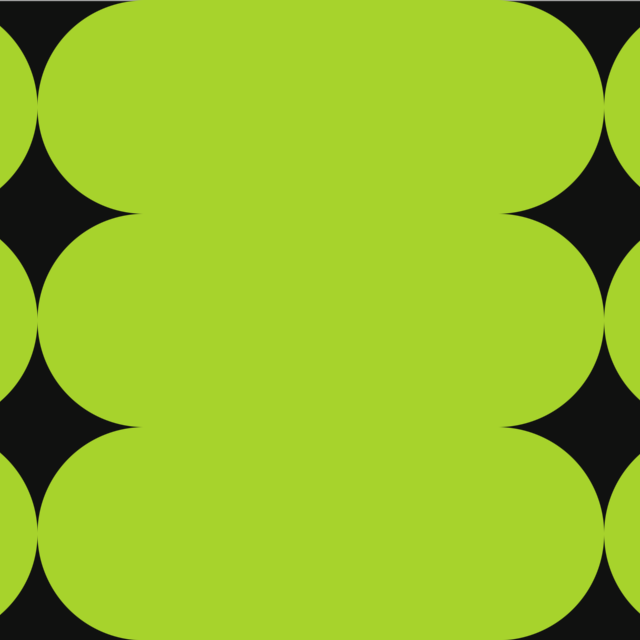
Give the GLSL for this pattern, as a three.js fragment shader.

```glsl
// Wide lime capsules stacked in touching rows and columns on near-black.
// Each capsule is a segment distance; the soft coverages of a cell and its
// neighbours are summed, so that shared flat edges leave no seam.

varying vec2 vUv;

const vec2 PITCH = vec2(0.8854, 0.33333);   // one capsule: width, height
const vec2 CENTER = vec2(0.5013, 0.4993);   // centre of the middle capsule
const float SOFTNESS = 0.0014;              // half width of the smoothed edge

const vec3 LIME = vec3(0.655, 0.827, 0.173);
const vec3 BLACK = vec3(0.063, 0.067, 0.063);
const vec3 PALE_GRAY = vec3(0.62);

// Signed distance to a horizontal capsule that fills a box of the given size.
float capsuleDistance(vec2 p, vec2 size) {
  float radius = 0.5 * size.y;
  float halfSpan = 0.5 * size.x - radius;
  p.x -= clamp(p.x, -halfSpan, halfSpan);
  return length(p) - radius;
}

float coverage(float distanceToEdge, float softness) {
  return 1.0 - smoothstep(-softness, softness, distanceToEdge);
}

// Summed coverage of the capsule in this cell and those around it.
float capsuleGrid(vec2 p, vec2 pitch, float softness) {
  vec2 local = (fract(p / pitch + 0.5) - 0.5) * pitch;
  float total = 0.0;
  for (int j = -1; j <= 1; j++) {
    for (int i = -1; i <= 1; i++) {
      vec2 offset = vec2(float(i), float(j)) * pitch;
      total += coverage(capsuleDistance(local - offset, pitch), softness);
    }
  }
  return min(total, 1.0);
}

void main() {
  // Dark ground with a hairline of pale gray along the top edge
  float topLine = smoothstep(0.9972, 0.9988, vUv.y);
  vec3 ground = mix(BLACK, PALE_GRAY, topLine);

  // Capsules over the ground
  float capsules = capsuleGrid(vUv - CENTER, PITCH, SOFTNESS);
  gl_FragColor = vec4(mix(ground, LIME, capsules), 1.0);
}
```
